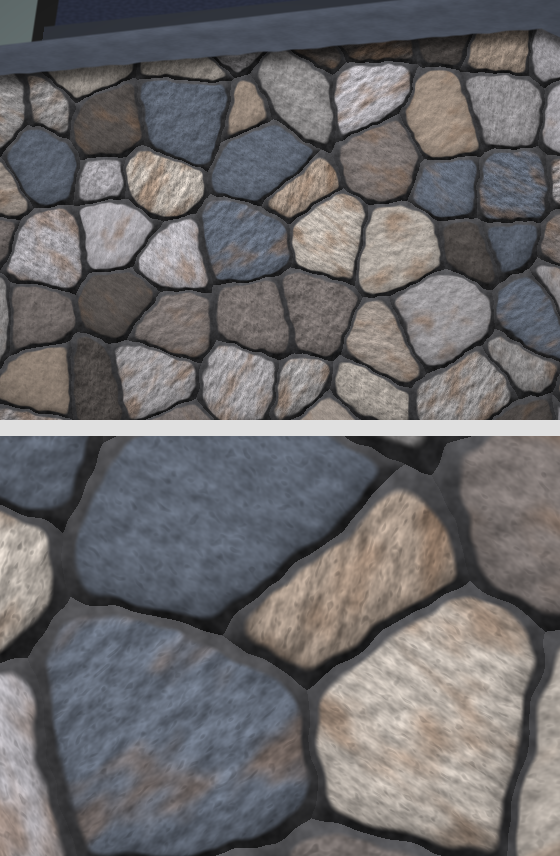
Top: the whole. Bottom: its middle third, enlarged.
Reproduce this texture procedurally as a Shadertoy shader.

```glsl
// A fieldstone wall under a slanted slate ledge, with a strip of dark window above.
// Stones are cells of a weighted Voronoi diagram with rounded corners and warped edges;
// each gets its own base colour, grain direction and rust stains from gradient noise.

const float TAU = 6.28318;
const float STONES_PER_HEIGHT = 6.1;
const float CORNER_SHARPNESS = 17.0;

const vec3 MORTAR = vec3(0.27, 0.27, 0.28);
const vec3 RUST = vec3(0.49, 0.38, 0.30);
const vec3 LEDGE = vec3(0.30, 0.325, 0.375);
const vec3 FRAME = vec3(0.42, 0.47, 0.47);
const vec3 SCREEN = vec3(0.17, 0.19, 0.26);
const vec3 STONE_COLOURS[9] = vec3[9](
    vec3(0.66, 0.65, 0.67), vec3(0.60, 0.56, 0.53), vec3(0.58, 0.57, 0.57),
    vec3(0.61, 0.55, 0.50), vec3(0.47, 0.44, 0.43), vec3(0.32, 0.30, 0.29),
    vec3(0.36, 0.39, 0.44), vec3(0.67, 0.64, 0.61), vec3(0.60, 0.59, 0.60));

struct Stone {
    vec2 id;
    vec2 outward;  // direction towards the nearest edges
    float edge;    // rounded distance to the outline
};

vec2 hash22(vec2 p) {
    vec3 q = fract(p.xyx * vec3(0.1031, 0.1030, 0.0973));
    q += dot(q, q.yzx + 33.33);
    return fract((q.xx + q.yz) * q.zy);
}

mat2 rotation(float angle) {
    float c = cos(angle), s = sin(angle);
    return mat2(c, s, -s, c);
}

float cornerGradient(vec2 corner, vec2 offset) {
    float angle = TAU * hash22(corner).x;
    return dot(vec2(cos(angle), sin(angle)), offset);
}

float gradientNoise(vec2 p) {
    vec2 i = floor(p), f = fract(p);
    vec2 u = f * f * f * (f * (f * 6.0 - 15.0) + 10.0);
    vec2 e = vec2(1.0, 0.0);
    float low = mix(cornerGradient(i, f), cornerGradient(i + e, f - e), u.x);
    float high = mix(cornerGradient(i + e.yx, f - e.yx), cornerGradient(i + 1.0, f - 1.0), u.x);
    return 1.5 * mix(low, high, u.y);
}

float fbm(vec2 p, int octaves) {
    float sum = 0.0, amplitude = 0.55;
    for (int i = 0; i < octaves; i++) {
        sum += amplitude * gradientNoise(p);
        p = rotation(0.5) * p * 2.03 + 11.7;
        amplitude *= 0.65;
    }
    return sum;
}

// Cell centre in xy, size weight in z
vec3 stoneSite(vec2 id) {
    return vec3(id + 0.5 + 0.78 * (hash22(id + 3.0) - 0.5), 0.42 * hash22(id + 71.0).x);
}

Stone findStone(vec2 p) {
    vec2 cell = floor(p);
    vec3 own = vec3(0.0);
    float nearest = 1e9;
    Stone stone = Stone(cell, vec2(0.0), 0.0);
    for (int k = 0; k < 25; k++) {
        vec2 id = cell + vec2(k % 5 - 2, k / 5 - 2);
        vec3 site = stoneSite(id);
        float power = dot(p - site.xy, p - site.xy) - site.z;
        if (power < nearest) { nearest = power; own = site; stone.id = id; }
    }
    // Smooth minimum over all straight borders
    float total = 1e-6;
    for (int k = 0; k < 25; k++) {
        vec2 id = cell + vec2(k % 5 - 2, k / 5 - 2);
        if (id == stone.id) continue;
        vec3 site = stoneSite(id);
        float power = dot(p - site.xy, p - site.xy) - site.z;
        float span = length(site.xy - own.xy);
        float weight = exp(-CORNER_SHARPNESS * (power - nearest) / (2.0 * span));
        total += weight;
        stone.outward += weight * (site.xy - own.xy) / span;
    }
    stone.outward /= total;
    stone.edge = -log(total) / CORNER_SHARPNESS;
    return stone;
}

vec3 stoneSurface(vec2 p, vec2 id) {
    vec2 look = hash22(id + 17.0), texture_ = hash22(id + 41.0);
    vec3 base = STONE_COLOURS[int(look.x * 8.99)] * mix(0.93, 1.06, texture_.x);
    mat2 turn = rotation(look.y * TAU);
    vec2 stretch = vec2(1.0, mix(1.0, 2.3, texture_.x));
    vec2 q = turn * p * stretch + 40.0 * look;
    vec2 lit = turn * vec2(-0.02, 0.04) * stretch;
    float grain = fbm(q * 4.5, 4);
    float relief = grain - fbm((q + lit) * 4.5, 4);
    float speckle = gradientNoise(q * 19.0);
    float stain = smoothstep(0.0, 0.7, fbm(q * 1.4 + 9.0, 3) + 0.4 * texture_.y - 0.1);
    float rough = mix(0.4, 1.1, texture_.y);
    base = mix(base, RUST, 0.55 * stain * step(0.35, texture_.x));
    float pits = smoothstep(0.3, 0.8, speckle + 0.4 * grain);
    return base * (1.0 + rough * (0.22 * grain + 0.32 * relief + 0.10 * speckle - 0.25 * pits));
}

vec3 stoneWall(vec2 uv) {
    vec2 p = uv * STONES_PER_HEIGHT + vec2(5.0, 12.0);
    vec2 warp = vec2(fbm(p * 1.7, 3), fbm(p * 1.7 + 30.0, 3));
    Stone stone = findStone(p + 0.085 * warp);
    float facing = dot(stone.outward, vec2(-0.2, 0.98));
    float bevel = exp(-max(stone.edge, 0.0) / 0.09);
    vec3 face = stoneSurface(p, stone.id) * (1.03 + bevel * (0.30 * facing - 0.30));
    vec3 joint = MORTAR * (0.78 + 0.45 * facing + 0.25 * fbm(p * 9.0, 3));
    return mix(joint, face, smoothstep(0.025, 0.06, stone.edge));
}

vec3 windowStrip(vec2 uv, float soft) {
    float x = uv.x - 0.15 * (uv.y - 0.9);
    vec3 glass = SCREEN * (1.0 + 0.1 * gradientNoise(uv * vec2(90.0, 160.0)));
    vec3 colour = mix(FRAME, vec3(0.12), smoothstep(-soft, soft, x - 0.075));
    colour = mix(colour, glass, smoothstep(-soft, soft, x - 0.125));
    float sill = 0.925 + 0.105 * uv.x;
    return mix(colour, LEDGE * 0.65, smoothstep(soft, -soft, uv.y - sill) * step(0.1, x));
}

void mainImage(out vec4 fragColor, in vec2 fragCoord) {
    vec2 uv = fragCoord / iResolution.y;
    float soft = 0.003;

    // Ledge outline, turning the corner at the far right
    float chips = 0.003 * gradientNoise(uv * 22.0);
    float bottom = min(0.821 + 0.087 * uv.x, 0.933 - 0.5 * (uv.x - 1.29)) + chips;
    float top = 0.892 + 0.114 * uv.x;

    // Wall with the shadow under the ledge
    vec3 colour = stoneWall(uv) * mix(0.4, 1.0, smoothstep(0.0, 0.05, bottom - uv.y));

    // Ledge with a paler upper rim
    float rim = smoothstep(0.022, 0.0, abs(uv.y - top + 0.008));
    vec3 slate = LEDGE * (0.98 + 0.12 * fbm(uv * vec2(14.0, 40.0), 4) + 0.12 * rim);
    colour = mix(colour, slate, smoothstep(-soft, soft, uv.y - bottom));
    colour = mix(colour, windowStrip(uv, soft), smoothstep(-soft, soft, uv.y - top));

    // Gentle darkening towards the corners
    vec2 fromCentre = fragCoord / iResolution.xy - 0.5;
    colour *= 1.04 - 0.35 * dot(fromCentre, fromCentre);
    fragColor = vec4(clamp(colour, 0.0, 1.0), 1.0);
}
```
